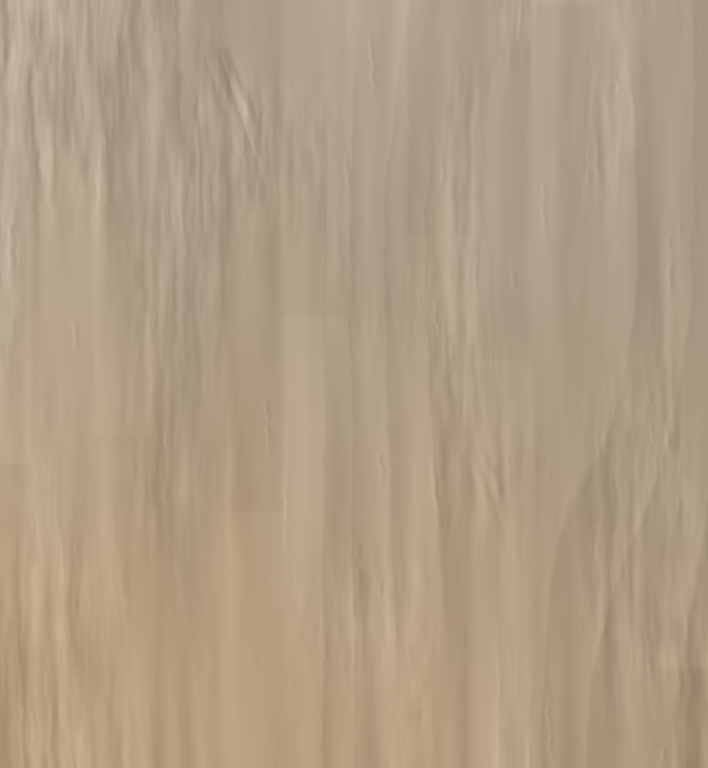
Write a Shadertoy shader that draws this texture.

```glsl
const vec3 TOP_GREY = vec3(0.690, 0.628, 0.550);
const vec3 LOW_TAN = vec3(0.695, 0.612, 0.508);
const vec3 WARM_SHIFT = vec3(0.026, 0.008, -0.014);
const float STAVE_WIDTH = 0.082;
const float STAVE_LENGTH = 0.85;
const float STAVE_CONTRAST = 0.042;
const float BROAD_CONTRAST = 0.056;
const float STREAK_CONTRAST = 0.070;
const float EDGE_CONTRAST = 0.040;
const float FIBRE_CONTRAST = 0.100;
const float SLIVER_CONTRAST = 0.034;
const float FLECK_CONTRAST = 0.15;
const int SLIVER_COUNT = 40;
const vec2 FLECK_HIGH = vec2(0.306, 0.865);
const vec2 FLECK_LOW = vec2(0.635, 0.365);

float hash(vec2 p) {
    return fract(sin(dot(p, vec2(127.1, 311.7))) * 43758.5453);
}

float noise(vec2 p) {
    vec2 i = floor(p);
    vec2 f = fract(p);
    f = f * f * (3.0 - 2.0 * f);
    return mix(mix(hash(i), hash(i + vec2(1, 0)), f.x),
               mix(hash(i + vec2(0, 1)), hash(i + vec2(1, 1)), f.x), f.y);
}

float signedNoise(vec2 p) {
    return noise(p) - 0.5;
}

// Tone of one column of boards; some butt joints are crisp, others faded
float columnTone(float column, float y) {
    float v = y / STAVE_LENGTH + hash(vec2(column, 4.7)) * 5.0;
    float board = floor(v);
    float fade = mix(0.008, 0.35, step(0.55, hash(vec2(board, column + 8.3))));
    float joint = smoothstep(1.0 - fade, 1.0, fract(v));
    return mix(hash(vec2(column, board)), hash(vec2(column, board + 1.0)), joint) - 0.5;
}

float staveTone(vec2 p) {
    float u = p.x / STAVE_WIDTH + 0.45 + 0.10 * signedNoise(p * vec2(9.0, 14.0));
    float column = floor(u);
    float seam = smoothstep(0.88, 1.0, fract(u));
    return mix(columnTone(column, p.y), columnTone(column + 1.0, p.y), seam);
}

// Smooth vertical grain with sparse one-sided edges and patches of fibre
float grain(vec2 p, float crispness) {
    float x = p.x + 0.016 * signedNoise(p * vec2(5.0, 3.0))
            + 0.004 * signedNoise(p * vec2(20.0, 18.0));
    float raggedX = x + 0.003 * signedNoise(p * vec2(60.0, 70.0));
    float broad = signedNoise(vec2(x * 21.0, p.y * 1.6 + 3.0));
    float streak = signedNoise(vec2(x * 50.0, p.y * 2.8 + 11.0));
    float ring = fract(raggedX * 13.0 + 2.2 * noise(vec2(raggedX * 10.0, p.y * 1.5 + 7.0)));
    float edge = ring * (1.0 - smoothstep(0.92, 1.0, ring)) - 0.46;
    float edgePatch = smoothstep(0.35, 0.75, noise(vec2(x * 12.0, p.y * 4.0 + 5.0)));
    float fine = signedNoise(vec2(raggedX * 120.0, p.y * 8.0 + 23.0));
    float fibre = signedNoise(vec2(raggedX * 210.0, p.y * 28.0));
    float fibrePatch = smoothstep(0.3, 0.85, noise(p * vec2(15.0, 5.0) + 17.0));
    return BROAD_CONTRAST * broad + STREAK_CONTRAST * streak + EDGE_CONTRAST * edgePatch * edge
         + FIBRE_CONTRAST * crispness * (0.15 + fibrePatch) * (fine + 0.7 * fibre);
}

// Thin pale slivers with a dark flank, broken along their length
float slivers(vec2 p, float aspect) {
    float sum = 0.0;
    for (int i = 0; i < SLIVER_COUNT; i++) {
        float id = float(i);
        vec2 d = p - vec2(hash(vec2(id, 1.3)) * aspect, hash(vec2(id, 2.9)));
        float halfLength = mix(0.025, 0.08, hash(vec2(id, 5.1)));
        d.x += d.y * mix(-0.02, 0.09, hash(vec2(id, 7.7)));
        d.x += 0.004 * signedNoise(vec2(id, p.y * 70.0));
        float taper = 1.0 - smoothstep(0.2, 1.0, abs(d.y) / halfLength);
        float broken = smoothstep(0.15, 0.7, noise(vec2(id * 3.0, p.y * 60.0)));
        float pale = exp(-pow(d.x / 0.0020, 2.0));
        float dark = exp(-pow((d.x - 0.005) / 0.0030, 2.0));
        sum += taper * broken * (pale - 0.8 * dark);
    }
    return sum;
}

// Patch of slanting ray marks
float flecks(vec2 p, vec2 centre, vec2 size) {
    vec2 d = p - centre;
    d.x += d.y * 0.34;
    float mask = 1.0 - smoothstep(0.3, 1.0, length(d / size));
    float lines = signedNoise(vec2(d.x * 200.0 + 40.0, d.y * 15.0 + 9.0));
    return mask * (lines - 0.08);
}

void mainImage(out vec4 fragColor, in vec2 fragCoord) {
    vec2 p = fragCoord / iResolution.y;
    float aspect = iResolution.x / iResolution.y;
    float across = p.x / aspect;

    // Cool light above, warm glow at the lower left, shade at the right
    vec3 color = mix(LOW_TAN, TOP_GREY, smoothstep(0.05, 0.85, p.y));
    vec2 fromGlow = vec2(across - 0.15, p.y - 0.08);
    color += WARM_SHIFT * exp(-5.0 * dot(fromGlow, fromGlow));
    color -= 0.026 * smoothstep(0.55, 1.0, across);

    // Boards and grain, crisper toward the upper left
    float crispness = mix(0.65, 1.2, smoothstep(0.45, 1.0, p.y) * (1.0 - smoothstep(0.1, 0.6, across)));
    float tone = STAVE_CONTRAST * staveTone(p) + grain(p, crispness);
    tone += SLIVER_CONTRAST * slivers(p, aspect);
    tone += FLECK_CONTRAST * flecks(p, FLECK_HIGH, vec2(0.036, 0.10));
    tone += 0.6 * FLECK_CONTRAST * flecks(p, FLECK_LOW, vec2(0.026, 0.085));
    color += tone * vec3(1.0, 0.98, 0.94);

    // Uneven warmth
    color += signedNoise(p * vec2(16.0, 3.0) + 31.0) * vec3(0.010, 0.0, -0.012);
    fragColor = vec4(clamp(color, 0.0, 1.0), 1.0);
}
```
